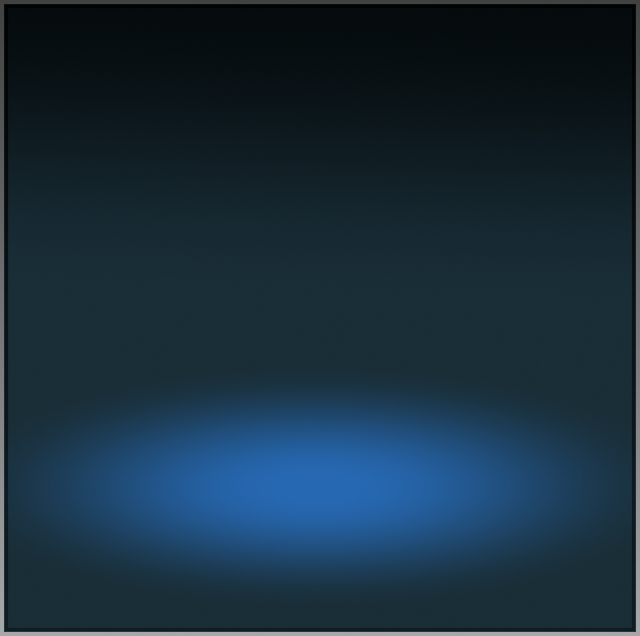
A Shadertoy shader for this background:

```glsl
const vec3 NIGHT = vec3(0.020, 0.043, 0.052);
const vec3 TEAL = vec3(0.101, 0.182, 0.220);
const vec3 BLUE = vec3(0.150, 0.408, 0.698);
const vec3 FRAME_LOW = vec3(0.650, 0.660, 0.665);
const vec3 FRAME_HIGH = vec3(0.250, 0.255, 0.255);

float hash(vec2 p) {
    return fract(sin(dot(p, vec2(127.1, 311.7))) * 43758.5453);
}

// Distance to the nearest canvas side, positive inside
float sideDistance(vec2 p, vec2 size) {
    vec2 d = min(p, size - p);
    return min(d.x, d.y);
}

// Soft elliptical light, 1 at the centre and 0 past the radii
float ellipseGlow(vec2 p, vec2 center, vec2 radii) {
    return 1.0 - smoothstep(0.08, 1.04, length((p - center) / radii));
}

// Dark above, levelling off to teal, with slightly tilted bands
vec3 backdrop(vec2 uv) {
    float height = uv.y + 0.032 * (uv.x - 0.5);
    return mix(TEAL, NIGHT, smoothstep(0.0, 1.0, 0.08 + 0.92 * clamp((height - 0.55) / 0.45, 0.0, 1.0)));
}

// 1 inside the given inset, 0 outside it
float insetMask(float dist, float inset, float blur) {
    return smoothstep(inset - blur, inset + blur, dist);
}

void mainImage(out vec4 fragColor, in vec2 fragCoord) {
    vec2 uv = fragCoord / iResolution.xy;
    vec2 size = vec2(iResolution.x / iResolution.y, 1.0);
    float blur = 0.6 / iResolution.y;
    float side = sideDistance(uv * size, size);

    // Panel with its floor light
    vec3 panel = backdrop(uv);
    panel = mix(panel, BLUE, ellipseGlow(uv, vec2(0.495, 0.234), vec2(0.565, 0.186)));

    // Dark groove, then the metallic outer frame
    vec3 groove = panel * mix(0.62, 0.18, uv.y);
    vec3 frame = mix(FRAME_LOW, FRAME_HIGH, uv.y);
    vec3 color = mix(groove, panel, insetMask(side, 0.0128, blur));
    color = mix(frame, color, insetMask(side, 0.0066, blur));

    // Fine dither against banding
    color += (hash(floor(uv * 512.0)) - 0.5) / 255.0;
    fragColor = vec4(color, 1.0);
}
```
